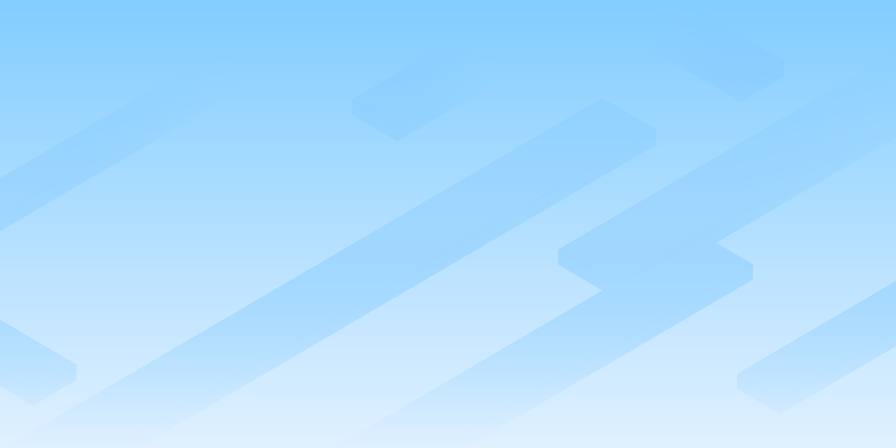
This background is drawn by a WebGL 1 fragment shader. Its source:

```glsl
precision highp float;

uniform vec2 u_resolution;

const float SLOPE = 0.585;     // rise of the slanted edges
const float THICKNESS = 0.034; // height of the slab walls
const float FAR = 9.0;         // stands for an open end

const vec3 SKY_TOP = vec3(0.51, 0.803, 1.0);
const vec3 SKY_BOTTOM = vec3(0.88, 0.943, 1.0);
const vec3 SLAB_HIGH = vec3(0.525, 0.803, 1.0);
const vec3 SLAB_LOW = vec3(0.61, 0.835, 1.0);
const vec3 CREASE = vec3(0.52, 0.76, 0.96);

// Signed distance to the interval from range.x to range.y
float interval(float v, vec2 range) {
  return max(range.x - v, v - range.y);
}

// Slanted axes: x is constant on rising lines, y on falling lines
vec2 slantedAxes(vec2 p) {
  return vec2(p.y - SLOPE * p.x, p.y + SLOPE * p.x);
}

// Flat parallelogram between two rising and two falling lines
float parallelogram(vec2 axes, vec2 rising, vec2 falling) {
  float d = max(interval(axes.x, rising), interval(axes.y, falling));
  return d / sqrt(1.0 + SLOPE * SLOPE);
}

// Slab with walls below its top face: x is body coverage, y is crease
vec2 slab(vec2 p, vec2 rising, vec2 falling, float pixel) {
  vec2 axes = slantedAxes(p);
  vec2 drop = vec2(THICKNESS, 0.0);
  vec2 sides = vec2(falling.x - rising.y, falling.y - rising.x) / (2.0 * SLOPE);
  float body = parallelogram(axes, rising - drop, falling - drop);
  body = max(body, interval(p.x, sides));
  float face = parallelogram(axes, rising, falling);
  float coverage = 1.0 - smoothstep(-0.5 * pixel, 0.5 * pixel, body);
  float line = 1.0 - smoothstep(0.0, max(pixel, 0.003), abs(face));
  return coverage * vec2(1.0, line);
}

// Softly loses a slab away from its visible end
float fadeFrom(vec2 p, vec2 end, float reach) {
  return 1.0 - smoothstep(0.25 * reach, reach, distance(p, end));
}

void main() {
  vec2 p = gl_FragCoord.xy / u_resolution.y;
  float pixel = 1.0 / u_resolution.y;

  // Upper slabs, each dissolving into the sky
  vec2 cover = slab(p, vec2(0.518, 0.602), vec2(-FAR, FAR), pixel)
    * fadeFrom(p, vec2(0.0, 0.55), 0.65);
  cover = max(cover, slab(p, vec2(0.200, 0.318), vec2(1.237, FAR), pixel)
    * fadeFrom(p, vec2(0.83, 0.73), 0.32));
  cover = max(cover, slab(p, vec2(-0.161, FAR), vec2(1.773, 1.888), pixel)
    * fadeFrom(p, vec2(1.70, 0.83), 0.30));

  // Long central slab
  cover = max(cover, slab(p, vec2(-0.146, -0.005), vec2(-FAR, 1.568), pixel));

  // Two joined slabs forming a zigzag
  cover = max(cover, slab(p, vec2(-0.443, -0.286), vec2(1.172, FAR), pixel)
    * fadeFrom(p, vec2(1.35, 0.42), 1.05));
  cover = max(cover, slab(p, vec2(-0.573, -0.435), vec2(-FAR, 1.393), pixel));

  // Lower corner slabs
  cover = max(cover, slab(p, vec2(-0.909, -0.797), vec2(1.128, FAR), pixel));
  cover = max(cover, slab(p, vec2(0.086, FAR), vec2(0.172, 0.286), pixel));

  // Slabs thin out toward the pale lower edge
  vec3 color = mix(SKY_BOTTOM, SKY_TOP, p.y);
  vec3 slabColor = mix(SLAB_LOW, SLAB_HIGH, smoothstep(0.45, 1.0, p.y));
  float strength = 0.8 * smoothstep(-0.05, 0.45, p.y);
  color = mix(color, slabColor, cover.x * strength);
  color = mix(color, CREASE, 0.12 * cover.y * strength);
  gl_FragColor = vec4(color, 1.0);
}
```
